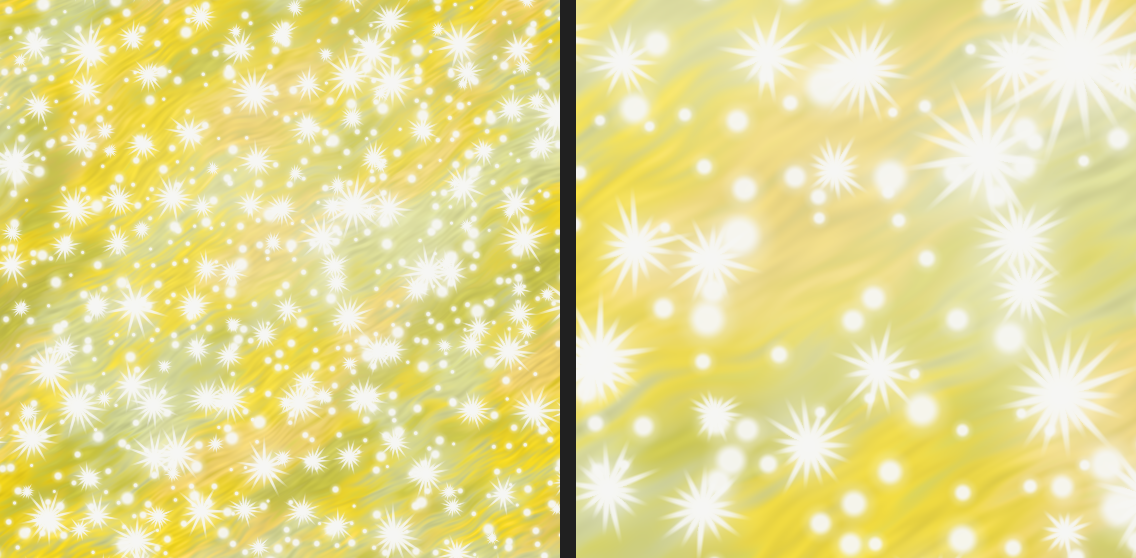
Left, the full canvas; right, a detail of the centre.
Give the GLSL for this pattern, as a Shadertoy shader.

```glsl
// Soft white starbursts and round dots over diagonal yellow-green brushwork.
// Paint is stretched gradient noise along a tilted, warped axis; stars and
// dots are scattered on jittered grids and layered as translucent white.

#define STROKE_TILT 0.55
#define STROKE_WARP 0.045
#define STAR_CELL 0.098
#define SPARK_CELL 0.108
#define BIG_DOT_CELL 0.064
#define SMALL_DOT_CELL 0.036
#define GLOW_CENTER vec2(0.55, 0.60)
#define GLOW_FALLOFF 6.5
#define GLOW_STRENGTH 0.48

const float TAU = 6.2831853;
const vec3 YELLOW = vec3(0.93, 0.82, 0.09);
const vec3 GOLD   = vec3(0.92, 0.79, 0.36);
const vec3 OLIVE  = vec3(0.70, 0.70, 0.22);
const vec3 SAGE   = vec3(0.81, 0.84, 0.61);
const vec3 CREAM  = vec3(0.93, 0.92, 0.73);
const vec3 WHITE  = vec3(0.965, 0.965, 0.955);

vec2 hash2(vec2 p) {
    vec3 q = fract(p.xyx * vec3(0.1031, 0.1030, 0.0973));
    q += dot(q, q.yzx + 33.33);
    return fract((q.xx + q.yz) * q.zy);
}

float corner(vec2 cell, vec2 f, vec2 o) {
    return dot(2.0 * hash2(cell + o) - 1.0, f - o);
}

// Gradient noise, roughly -0.5 to 0.5
float noise(vec2 p) {
    vec2 c = floor(p), f = p - c;
    vec2 u = f * f * f * (f * (f * 6.0 - 15.0) + 10.0);
    return mix(mix(corner(c, f, vec2(0, 0)), corner(c, f, vec2(1, 0)), u.x),
               mix(corner(c, f, vec2(0, 1)), corner(c, f, vec2(1, 1)), u.x), u.y);
}

// Layer one translucent coat over another
float over(float below, float coat) {
    return 1.0 - (1.0 - below) * (1.0 - clamp(coat, 0.0, 1.0));
}

// Diagonal strokes: broad colour patches broken up by fine bristle streaks
vec3 brushwork(vec2 p) {
    float c = cos(STROKE_TILT), s = sin(STROKE_TILT);
    vec2 q = mat2(c, -s, s, c) * p;
    q.y += STROKE_WARP * noise(p * 4.0 + 7.0) + 0.012 * noise(p * 15.0);
    float strokes = noise(q * vec2(9.0, 42.0) + 20.0);
    float bristles = noise(q * vec2(24.0, 130.0) + 50.0);
    float rough = 0.6 * strokes + 0.35 * bristles;

    float green = noise(q * vec2(2.6, 6.0) + 31.0) + 0.5 * noise(q * vec2(6.0, 15.0) + 3.0);
    float pale = noise(q * vec2(2.2, 5.0) + 83.0) + 0.4 * noise(p * 9.0 + 60.0);
    float warm = noise(q * vec2(3.0, 7.0) + 12.0);

    vec3 paint = mix(YELLOW, GOLD, smoothstep(-0.02, 0.28, warm + 0.6 * rough));
    paint = mix(paint, OLIVE, 0.85 * smoothstep(-0.02, 0.32, green + 0.8 * rough));
    paint = mix(paint, SAGE, 0.85 * smoothstep(-0.08, 0.26, pale - 0.7 * rough));
    return paint * (1.0 + 0.16 * bristles + 0.10 * strokes);
}

// Starburst with tapered rays of uneven length, a bright core and a veil
float starburst(vec2 d, float radius, vec2 seed) {
    float r = length(d);
    float rays = floor(mix(12.0, 19.0, hash2(seed + 5.0).x));
    float turn = (atan(d.y, d.x) / TAU + 0.5) * rays;
    vec2 h = hash2(seed + vec2(floor(turn) * 3.0, 17.0));
    float angle = (fract(turn) - 0.5 - 0.4 * (h.x - 0.5)) * TAU / rays;
    float along = r / (radius * mix(0.55, 1.0, h.y));
    float taper = max(1.0 - along, 0.0);
    float width = radius * (0.012 + 0.05 * taper);
    float ray = 1.0 - smoothstep(width * 0.4, width + 0.0012, r * abs(sin(angle)));
    ray *= 0.9 * smoothstep(0.0, 0.55, taper);
    float core = 1.15 * exp(-pow(r / (radius * 0.27), 2.0));
    float veil = 0.42 * exp(-2.8 * r * r / (radius * radius)) * smoothstep(1.3, 0.8, r / radius);
    return over(over(veil, ray), core);
}

// Soft disc with a faint ring of thinned paint
float dot_blob(vec2 d, float radius) {
    float r = length(d) / radius;
    float disc = 0.93 * (1.0 - smoothstep(0.45, 1.05, r));
    return over(disc, 0.30 * (1.0 - smoothstep(0.7, 1.75, r)));
}

// Jittered grid of stars or dots; sizes span the range, mostly small
float scatter(vec2 p, float size, vec2 range, float density, bool stars, float seed) {
    vec2 home = floor(p / size);
    float cover = 0.0;
    for (int j = -1; j <= 1; j++)
    for (int i = -1; i <= 1; i++) {
        vec2 cell = home + vec2(i, j), id = cell + seed;
        vec2 center = (cell + 0.5 + 0.84 * (hash2(id) - 0.5)) * size;
        vec2 pick = hash2(id + 41.0);
        float crowd = exp(-4.0 * dot(center - GLOW_CENTER, center - GLOW_CENTER));
        if (pick.x > density * mix(0.72, 1.15, crowd)) continue;
        float radius = mix(range.x, range.y, pow(pick.y, 1.5));
        vec2 d = p - center;
        cover = over(cover, stars ? starburst(d, radius, id) : dot_blob(d, radius));
    }
    return cover;
}

void mainImage(out vec4 fragColor, in vec2 fragCoord) {
    vec2 p = fragCoord / iResolution.y;

    // Painted ground, paler around the glow
    vec2 g = p - GLOW_CENTER;
    float glow = exp(-GLOW_FALLOFF * dot(g, g)) * (1.0 + 0.9 * noise(p * 7.0 + 90.0));
    vec3 color = mix(brushwork(p), CREAM, clamp(GLOW_STRENGTH * glow, 0.0, 1.0));

    // White dots and stars
    float cover = scatter(p, SMALL_DOT_CELL, vec2(0.0035, 0.0095), 0.70, false, 110.0);
    cover = over(cover, scatter(p, BIG_DOT_CELL, vec2(0.008, 0.0155), 0.70, false, 230.0));
    cover = over(cover, scatter(p, SPARK_CELL, vec2(0.016, 0.034), 0.75, true, 370.0));
    cover = over(cover, scatter(p, STAR_CELL, vec2(0.036, 0.076), 0.98, true, 520.0));

    fragColor = vec4(clamp(mix(color, WHITE, cover), 0.0, 1.0), 1.0);
}
```
